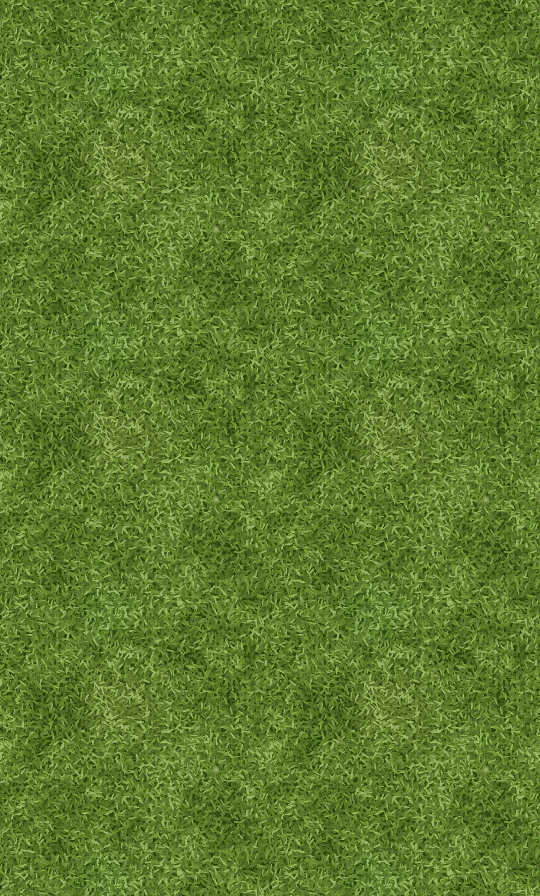
Reproduce this texture procedurally as a WebGL 1 fragment shader.

```glsl
precision highp float;
// Mown lawn: a square turf tile, two across and about three and a third down.
// Each tile layers short, randomly turned blades from dark soil up to pale tips,
// with wrapping noise for soft patches; every cell index wraps so tiles join.
uniform vec2 u_resolution;

vec3 hash3(vec2 p) {
  p = p * vec2(7.31, 11.87) + 19.7;
  vec3 q = fract(vec3(p.xyx) * vec3(0.1031, 0.1030, 0.0973));
  q += dot(q, q.yxz + 33.33);
  return fract((q.xxy + q.yzz) * q.zyx);
}

// Integer cell index wrapped to n cells per tile
vec2 wrapCell(vec2 cell, float n) {
  return floor(mod(cell + 0.5, n));
}

// Smooth value noise that repeats once per tile
float tileNoise(vec2 tile, float n, float seed) {
  vec2 cell = floor(tile * n);
  vec2 f = fract(tile * n);
  f = f * f * (3.0 - 2.0 * f);
  float a = hash3(wrapCell(cell, n) + seed).x;
  float b = hash3(wrapCell(cell + vec2(1.0, 0.0), n) + seed).x;
  float c = hash3(wrapCell(cell + vec2(0.0, 1.0), n) + seed).x;
  float d = hash3(wrapCell(cell + 1.0, n) + seed).x;
  return mix(mix(a, b, f.x), mix(c, d, f.x), f.y);
}

// Tone 0..1 to green, from shadow to sunlit tip
vec3 grassRamp(float tone) {
  vec3 col = mix(vec3(0.17, 0.27, 0.05), vec3(0.31, 0.42, 0.13), smoothstep(0.0, 0.32, tone));
  col = mix(col, vec3(0.36, 0.48, 0.16), smoothstep(0.32, 0.52, tone));
  col = mix(col, vec3(0.44, 0.56, 0.21), smoothstep(0.52, 0.74, tone));
  return mix(col, vec3(0.60, 0.72, 0.39), smoothstep(0.74, 1.0, tone));
}

// Soft round patch, wrapped around the tile edges
float patchAt(vec2 tile, vec2 center, float radius) {
  vec2 d = fract(tile - center + 0.5) - 0.5;
  return exp(-dot(d, d) / (radius * radius));
}

void main() {
  // Tile units, measured from the top left
  vec2 tile = vec2(gl_FragCoord.x, u_resolution.y - gl_FragCoord.y) * 2.0 / u_resolution.x;
  float pixel = 2.0 / u_resolution.x;

  // Broad light and dark patches
  float clover = patchAt(tile, vec2(0.39, 0.26), 0.10);
  float dry = patchAt(tile, vec2(0.45, 0.62), 0.17);
  float shade = 0.20 * (tileNoise(tile, 5.0, 11.0) - 0.5);
  shade += 0.26 * (tileNoise(tile, 14.0, 47.0) - 0.5);
  shade += 0.06 * clover + 0.02 * dry;

  // Blades, layer over layer
  float tone = 0.0;
  float pale = 0.0;
  for (int k = 0; k < 4; k++) {
    float layer = float(k);
    float n = 45.0 + 3.0 * layer;
    vec2 p = tile * n + 0.37 * layer;
    vec2 cell = floor(p);
    for (int j = -1; j <= 1; j++) {
      for (int i = -1; i <= 1; i++) {
        vec2 id = cell + vec2(float(i), float(j));
        vec2 key = wrapCell(id, n) + vec2(71.0, 113.0) * layer;
        vec3 place = hash3(key + 5.0);
        vec3 look = hash3(key + vec2(307.0, 519.0));
        float angle = 6.2832 * place.z;
        vec2 dir = vec2(cos(angle), sin(angle));
        vec2 d = p - id - 0.2 - 0.6 * place.xy;
        float halfLength = 0.35 + 0.35 * look.x;
        float along = clamp(dot(d, dir), -halfLength, halfLength);
        float tip = along / halfLength;
        float dist = length(d - dir * along) - (0.17 - 0.06 * tip);
        float edge = 0.45 * pixel * n;
        float cover = 1.0 - smoothstep(-edge, edge, dist);
        float bladeTone = 0.01 + 0.09 * layer + 0.76 * look.y + 0.10 * tip;
        tone = mix(tone, bladeTone, cover);
        pale = mix(pale, look.z, cover);
      }
    }
  }

  // Colour, with dry blades and one small bleached fleck in each tile
  vec3 col = grassRamp(clamp(tone + shade, 0.0, 1.0));
  col += vec3(0.03, -0.01, 0.06) * (pale - 0.4) + vec3(0.015, 0.0, 0.01) * dry;
  col += vec3(-0.01, 0.005, 0.01) * clover;
  float fleck = patchAt(tile, vec2(0.80, 0.85), 0.010);
  col = mix(col, vec3(0.72, 0.78, 0.52), 0.8 * fleck);
  gl_FragColor = vec4(col, 1.0);
}
```
